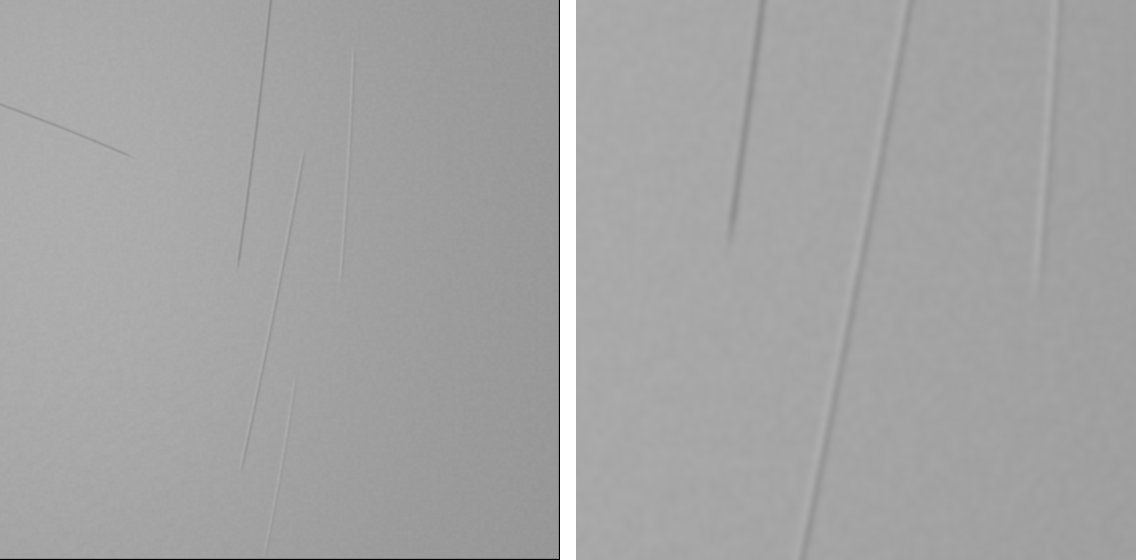
Left: the whole. Right: its middle third, enlarged.
Give the GLSL for this texture, as a Shadertoy shader.

```glsl
// Softly lit grey sheet with faint paper grain and a few long, thin scratches.
// A broad glow sets the shading, gradient noise gives the grain, and each
// scratch is a dark groove with a pale lip. A thin dark edge closes two sides.

#define SHADOW_GREY 0.583
#define GLOW_GAIN 0.094
#define GLOW_CENTER vec2(0.08, 0.62)
#define GLOW_FALLOFF vec2(1.5, 1.1)
#define GRAIN_FREQ 155.0
#define GRAIN_GAIN 0.013
#define FIBRE_GAIN 0.010
#define GROOVE_WIDTH 0.0026
#define END_FADE 0.035
#define EDGE_WIDTH 0.0022

// Steep scratches, one per component: middle, half length, lean, groove, lip
const vec4 MID_X  = vec4(0.453, 0.620, 0.486, 0.500);
const vec4 MID_Y  = vec4(0.770, 0.705, 0.445, 0.165);
const vec4 REACH  = vec4(0.262, 0.223, 0.297, 0.170);
const vec4 LEAN   = vec4(0.123, 0.057, 0.198, 0.172);
const vec4 GROOVE = vec4(0.090, 0.030, 0.055, 0.024);
const vec4 LIP    = vec4(0.012, 0.038, 0.030, 0.032);

vec2 hashGradient(vec2 cell) {
    vec3 h = fract(cell.xyx * vec3(0.1031, 0.1030, 0.0973));
    h += dot(h, h.yzx + 33.33);
    float angle = 6.28318 * fract((h.x + h.y) * h.z);
    return vec2(cos(angle), sin(angle));
}

float gradientNoise(vec2 p) {
    vec2 cell = floor(p), f = fract(p);
    vec2 u = f * f * f * (f * (f * 6.0 - 15.0) + 10.0);
    vec2 right = vec2(1.0, 0.0), up = vec2(0.0, 1.0);
    float a = dot(hashGradient(cell), f);
    float b = dot(hashGradient(cell + right), f - right);
    float c = dot(hashGradient(cell + up), f - up);
    float d = dot(hashGradient(cell + 1.0), f - 1.0);
    return mix(mix(a, b, u.x), mix(c, d, u.x), u.y);
}

float bell(float x) {
    return exp(-x * x);
}

// Brightness change of one scratch; p.x runs across it and p.y along it
float scratch(vec2 p, float reach, float lean, float groove, float lip) {
    float t = p.y / reach;
    float bow = 0.003 * (1.0 - t * t);
    float across = (p.x - lean * p.y - bow) * inversesqrt(1.0 + lean * lean);
    float fade = 1.0 - smoothstep(reach - END_FADE, reach, abs(p.y));
    float d = across / GROOVE_WIDTH;
    return fade * (lip * bell(d + 0.9) - groove * bell(d - 0.7));
}

void mainImage(out vec4 fragColor, in vec2 fragCoord) {
    vec2 uv = fragCoord / iResolution.xy;

    // Broad glow from the left
    vec2 q = (uv - GLOW_CENTER) * GLOW_FALLOFF;
    float grey = SHADOW_GREY + GLOW_GAIN * exp(-dot(q, q));

    // Fine grain, and slanted fibres that strengthen to the lower left
    float grain = gradientNoise(uv * GRAIN_FREQ)
                + 0.6 * gradientNoise(uv * GRAIN_FREQ * 0.47 + 17.0);
    vec2 slanted = mat2(0.88, -0.47, 0.47, 0.88) * uv;
    float fibre = gradientNoise(slanted * vec2(28.0, 75.0) + 5.0);
    float fibreArea = (1.0 - smoothstep(0.2, 0.65, uv.x))
                    * (1.0 - smoothstep(0.25, 0.6, uv.y));
    grey += GRAIN_GAIN * grain + FIBRE_GAIN * fibre * (0.25 + 0.75 * fibreArea);

    // Steep scratches, then the slanted one entering from the left
    for (int i = 0; i < 4; i++) {
        vec2 p = uv - vec2(MID_X[i], MID_Y[i]);
        grey += scratch(p, REACH[i], LEAN[i], GROOVE[i], LIP[i]);
    }
    grey += scratch((uv - vec2(0.11, 0.767)).yx, 0.14, -0.396, 0.085, 0.008);

    // Dark edge along the right and bottom
    float pixel = 1.0 / iResolution.y;
    float inset = min(1.0 - uv.x, uv.y);
    grey *= smoothstep(EDGE_WIDTH - 0.5 * pixel, EDGE_WIDTH + 0.5 * pixel, inset);

    fragColor = vec4(vec3(grey), 1.0);
}
```
